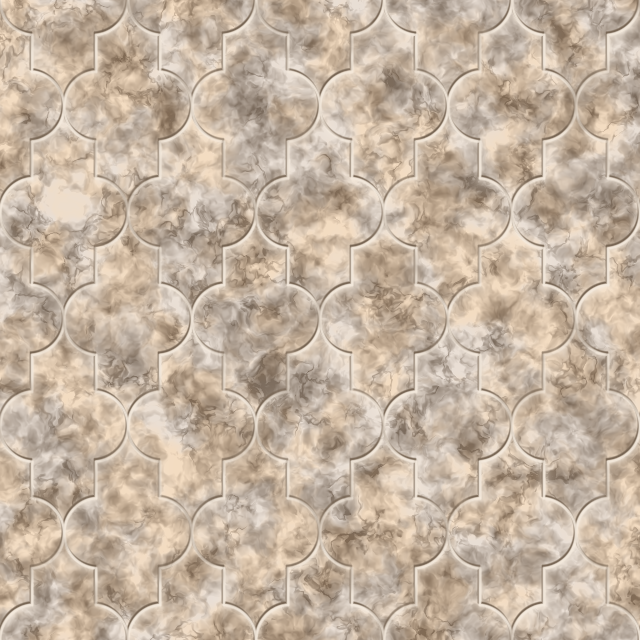
A WebGL 2 fragment shader for this pattern:

```glsl
#version 300 es
precision highp float;
// Mottled beige stone cut into interlocking lantern-shaped tiles with bevelled joints.

#define TILES_ACROSS 5.0
#define TILES_DOWN 3.0
#define BULGE_RADIUS 0.055
#define JOINT_WIDTH 0.0022
#define SHADOW_WIDTH 0.0019
#define GLOW_REACH 0.0075
#define MOTTLE_CONTRAST 1.25
#define GRAIN_CONTRAST 1.15
#define VEIN_STRENGTH 0.42
#define TILE_VARIATION 0.05

uniform vec2 u_resolution;
out vec4 fragColor;

const vec3 STONE_DARK = vec3(0.53, 0.46, 0.39);
const vec3 STONE_LIGHT = vec3(0.93, 0.87, 0.80);
const vec3 JOINT_WHITE = vec3(0.96, 0.92, 0.87);
const vec3 JOINT_SHADOW = vec3(0.45, 0.38, 0.31);
const vec3 WARM_TINT = vec3(1.025, 0.99, 0.945);
const vec3 COOL_TINT = vec3(0.98, 1.00, 1.04);

float hash(vec2 cell) {
    uvec2 k = uvec2(ivec2(floor(cell)) + 4096);
    uint h = k.x * 1597334677u ^ k.y * 3812015801u;
    h = (h ^ (h >> 15)) * 2246822519u;
    h ^= h >> 13;
    return float(h & 65535u) / 65535.0;
}

float noise(vec2 p) {
    vec2 i = floor(p), f = p - i;
    f = f * f * (3.0 - 2.0 * f);
    return mix(mix(hash(i), hash(i + vec2(1, 0)), f.x),
               mix(hash(i + vec2(0, 1)), hash(i + vec2(1, 1)), f.x), f.y);
}

float fbm(vec2 p, int octaves) {
    const mat2 TURN = mat2(1.6, 1.2, -1.2, 1.6);
    float sum = 0.0, total = 0.0, weight = 0.5;
    for (int octave = 0; octave < octaves; octave++) {
        sum += weight * noise(p);
        total += weight;
        p = TURN * p + 17.3;
        weight *= 0.6;
    }
    return sum / total;
}

// Distance to the nearest joint; also yields the id of the tile under p.
float jointDistance(vec2 p, out vec2 tileId) {
    vec2 period = 1.0 / vec2(TILES_ACROSS, TILES_DOWN);
    vec2 grid = p / period - vec2(0.5, 0.0);
    vec2 cell = floor(grid + 0.5);
    vec2 local = (grid - cell) * period;
    vec2 a = abs(local);

    // Each quadrant maps onto itself under a half turn about its middle.
    vec2 middle = 0.25 * period;
    bool upper = a.y > middle.y;
    if (upper) a = 2.0 * middle - a;

    vec2 fromBulge = a - vec2(2.0 * middle.x - BULGE_RADIUS, 0.0);
    float bulge = length(fromBulge) - BULGE_RADIUS;
    float neckStart = BULGE_RADIUS - 0.0003;
    float neck = length(vec2(a.x - middle.x, max(neckStart - a.y, 0.0)));
    bool inside = (a.x < middle.x || bulge < 0.0) != upper;
    tileId = 2.0 * cell + (inside ? vec2(0.0) : sign(local));
    return a.x > middle.x ? min(abs(bulge), neck) : neck;
}

vec3 stone(vec2 p, vec2 tileId) {
    vec2 warp = vec2(fbm(p * 22.0 + 3.1, 4), fbm(p * 22.0 + 41.7, 4)) - 0.5;
    vec2 q = p + 0.03 * warp;
    float tone = 0.63 + MOTTLE_CONTRAST * (fbm(q * 19.0, 4) - 0.5);
    tone += GRAIN_CONTRAST * (fbm(q * 66.0 + 9.0, 3) - 0.5);
    tone += TILE_VARIATION * (hash(tileId) - 0.5);

    // Crinkled dark veins, gathered in patches.
    float ridge = 1.0 - abs(2.0 * fbm(q * 38.0 + 63.0, 4) - 1.0);
    float patches = smoothstep(0.42, 0.66, fbm(p * 17.0 + 87.0, 3));
    tone -= VEIN_STRENGTH * smoothstep(0.80, 1.0, ridge) * patches;

    float warmth = fbm(q * 15.0 + 120.0, 4) + 0.12 * (hash(tileId + 50.0) - 0.5);
    vec3 tint = mix(COOL_TINT, WARM_TINT, smoothstep(0.3, 0.7, warmth));
    return mix(STONE_DARK, STONE_LIGHT, clamp(tone, -0.1, 1.0)) * tint;
}

void main() {
    float side = min(u_resolution.x, u_resolution.y);
    vec2 p = gl_FragCoord.xy / side;
    float soft = max(1.0 / side, 0.0016);
    vec2 tileId, unused;
    float joint = jointDistance(p, tileId);
    float shadow = jointDistance(p + vec2(0.0016, -0.0038), unused);
    float glow = jointDistance(p + vec2(-0.001, 0.003), unused);
    vec3 color = stone(p, tileId);

    // Light falls from above: pale rim below each joint, shade above it.
    float wear = smoothstep(0.3, 0.6, fbm(p * 16.0 + 200.0, 3));
    color = mix(color, JOINT_WHITE, 0.6 * exp(-glow / GLOW_REACH) * mix(0.5, 1.0, wear));
    float shade = 1.0 - smoothstep(SHADOW_WIDTH - soft, SHADOW_WIDTH + soft, shadow);
    color = mix(color, JOINT_SHADOW, shade * mix(0.6, 0.95, wear));
    float line = 1.0 - smoothstep(JOINT_WIDTH - soft, JOINT_WIDTH + soft, joint);
    color = mix(color, JOINT_WHITE, line * mix(0.5, 0.9, wear));
    fragColor = vec4(color, 1.0);
}
```
